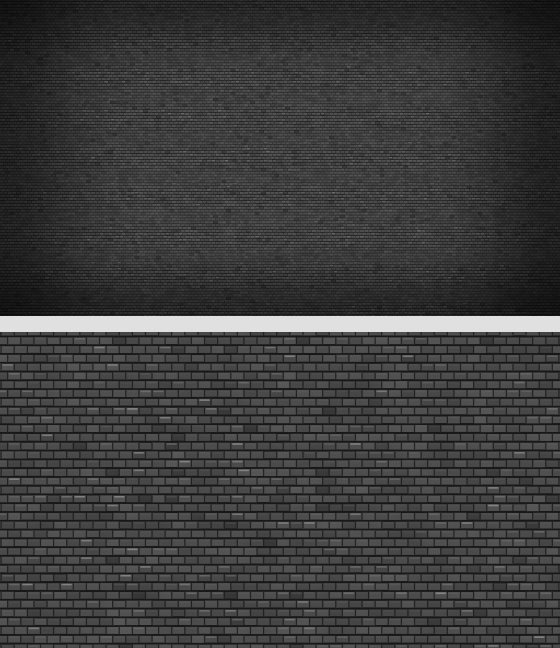
Top, the full canvas; bottom, a detail of the centre.
A Shadertoy shader for this texture:

```glsl
const vec2 BRICKS = vec2(128.0, 108.0); // whole repeats, even row count
const vec3 FACE = vec3(0.27);
const vec3 JOINT = vec3(0.085);
const vec3 CHIP = vec3(0.52);
const float BED_WIDTH = 0.0020;  // lengths are fractions of canvas height
const float HEAD_WIDTH = 0.0013;
const float LIP_WIDTH = 0.0018;
const float PI = 3.14159;

float hash(vec2 p) {
    return fract(sin(dot(p, vec2(127.1, 311.7))) * 43758.5453);
}

// Value noise repeating after a whole number of cells
float wrappedNoise(vec2 p, vec2 period) {
    vec2 cell = floor(p);
    vec2 f = fract(p);
    vec2 s = f * f * (3.0 - 2.0 * f);
    vec2 a = mod(cell, period);
    vec2 b = mod(cell + 1.0, period);
    return mix(mix(hash(a), hash(vec2(b.x, a.y)), s.x),
               mix(hash(vec2(a.x, b.y)), hash(b), s.x), s.y);
}

// Box-filtered coverage of a line at signed distance d
float lineCover(float d, float width, float pixel) {
    float h = 0.5 * width;
    return (clamp(d + 0.5 * pixel, -h, h) - clamp(d - 0.5 * pixel, -h, h)) / pixel;
}

// Signed distance to the nearest end of a cell
float edgeDistance(float f, float size) {
    return (f - step(0.5, f)) * size;
}

// Periodic darkening, level where opposite borders meet
float vignette(vec2 uv) {
    vec2 c = cos(PI * uv);
    vec2 border = pow(c * c, vec2(5.0));
    return 1.1 * (1.0 - 0.50 * border.x) * (1.0 - 0.42 * border.y);
}

vec3 brickColor(vec2 uv, vec2 cellSize, float pixel) {
    // Running bond; the half-row lift lets faces cross the border
    vec2 grid = uv * BRICKS + vec2(0.25, 0.5);
    float row = mod(floor(grid.y), BRICKS.y);
    grid.x += 0.5 * mod(row, 2.0);
    vec2 id = vec2(mod(floor(grid.x), BRICKS.x), row);
    vec2 f = fract(grid);

    // Tone of each brick, with a few darker ones
    float tone = 1.0 + 0.20 * (hash(id) - 0.5);
    tone -= 0.18 * step(0.94, hash(id + 31.0));
    vec2 grain = BRICKS * 0.5;
    tone *= 0.95 + 0.10 * wrappedNoise(uv * grain, grain);
    vec3 color = FACE * tone;

    // Worn upper lip, bright on scattered bricks
    float lip = lineCover((f.y - 0.74) * cellSize.y, LIP_WIDTH, pixel);
    float wear = 0.06 + 0.75 * pow(hash(id + 57.0), 12.0);
    float span = smoothstep(0.0, 0.2, f.x) * smoothstep(1.0, 0.8, f.x);
    color = mix(color, CHIP, lip * wear * span);

    // Bed and head joints
    float bedWidth = BED_WIDTH * (0.8 + 0.4 * hash(id + 83.0));
    float bed = lineCover(edgeDistance(f.y, cellSize.y), bedWidth, pixel);
    float head = lineCover(edgeDistance(f.x, cellSize.x), HEAD_WIDTH, pixel);
    return mix(color, JOINT, max(bed, 0.8 * head));
}

void mainImage(out vec4 fragColor, in vec2 fragCoord) {
    vec2 uv = fragCoord / iResolution.xy;
    float aspect = iResolution.x / iResolution.y;
    vec2 cellSize = vec2(aspect, 1.0) / BRICKS;
    vec3 color = brickColor(uv, cellSize, 1.0 / iResolution.y);
    fragColor = vec4(color * vignette(uv), 1.0);
}
```
